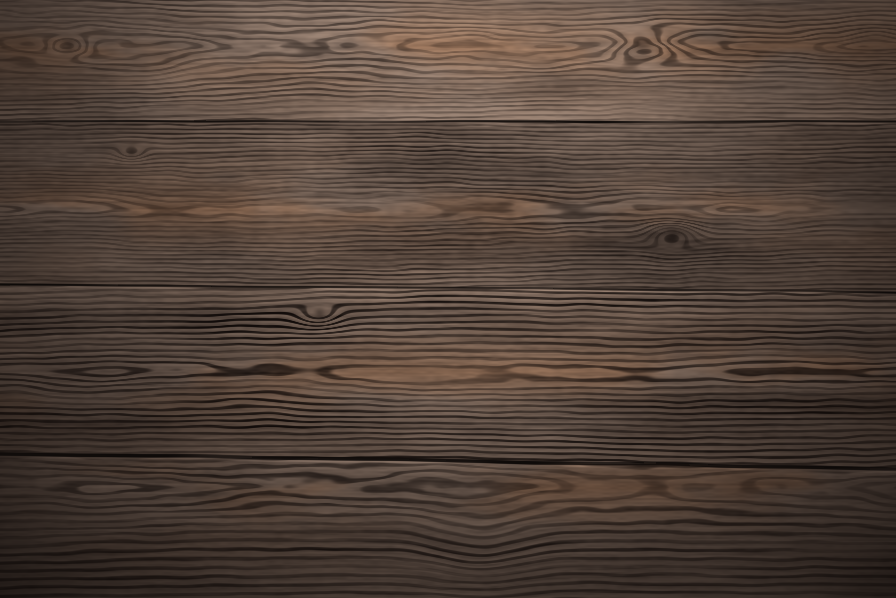
A WebGL 2 fragment shader for this texture:

```glsl
#version 300 es
precision highp float;

uniform vec2 u_resolution;
out vec4 outColor;

// Palette
const vec3 DARK = vec3(0.070, 0.048, 0.040);
const vec3 PALE = vec3(0.56, 0.475, 0.42);
const vec3 WARM_TINT = vec3(1.09, 0.98, 0.87);

// Seams from top to bottom, heights at the left and right edges
const vec3 SEAM_LEFT = vec3(0.798, 0.525, 0.242);
const vec3 SEAM_RIGHT = vec3(0.797, 0.511, 0.217);
const vec3 SEAM_WIDTH = vec3(0.0013, 0.0013, 0.0024);

// One component per plank, top to bottom
const vec4 HEART_HEIGHT = vec4(0.922, 0.650, 0.378, 0.185);
const vec4 RING_DENSITY = vec4(118.0, 132.0, 96.0, 70.0);
const vec4 RING_DEPTH = vec4(0.30, 0.27, 0.50, 0.46);
const vec4 PLANK_TONE = vec4(0.80, 0.64, 0.72, 0.78);
const vec4 FIGURE = vec4(0.080, 0.045, 0.050, 0.095);

// Knots: centre, radius, darkness
const int KNOT_COUNT = 5;
const vec4 KNOTS[KNOT_COUNT] = vec4[](
  vec4(0.115, 0.925, 0.028, 0.35), vec4(1.075, 0.925, 0.036, 0.30),
  vec4(0.220, 0.745, 0.018, 0.25), vec4(1.125, 0.605, 0.030, 0.40),
  vec4(0.535, 0.475, 0.025, 0.40));

// Sag in the lowest plank's grain: centre, then extent
const vec4 SAG = vec4(0.80, 0.08, 0.085, 0.085);
const float SAG_DEPTH = 0.024;

// Lamp pool
const vec2 LIGHT_CENTRE = vec2(0.5, 0.78);
const vec2 LIGHT_FALLOFF = vec2(2.9, 1.4);
const float LIGHT_PEAK = 1.16;
const float TAU = 6.28318;

float hash(vec2 p) {
  return fract(sin(dot(p, vec2(127.1, 311.7))) * 43758.5453);
}

float noise(vec2 p) {
  vec2 i = floor(p), f = fract(p);
  f = f * f * (3.0 - 2.0 * f);
  return mix(mix(hash(i), hash(i + vec2(1, 0)), f.x),
             mix(hash(i + vec2(0, 1)), hash(i + vec2(1, 1)), f.x), f.y);
}

float fbm(vec2 p) {
  float sum = 0.0, gain = 0.5;
  for (int i = 0; i < 4; i++) {
    sum += gain * noise(p);
    p = p * 2.03 + 17.3;
    gain *= 0.5;
  }
  return sum;
}

void main() {
  vec2 uv = gl_FragCoord.xy / u_resolution;
  vec2 p = gl_FragCoord.xy / u_resolution.y;
  float pixel = 1.0 / u_resolution.y;

  // Plank index, uneven seam gaps and chipped lower edges
  int plank = 0;
  float gap = 0.0, chip = 0.0;
  for (int i = 0; i < 3; i++) {
    float row = float(i) * 7.0;
    float d = p.y - mix(SEAM_LEFT[i], SEAM_RIGHT[i], uv.x);
    d -= 0.003 * (noise(vec2(p.x * 9.0, row)) - 0.5);
    if (d < 0.0) plank = i + 1;
    float open = 0.5 + 0.6 * noise(vec2(p.x * 8.0, row + 40.0));
    float width = SEAM_WIDTH[i];
    gap = max(gap, open * (1.0 - smoothstep(width - 0.5 * pixel, width + pixel, abs(d))));
    float worn = smoothstep(0.45, 0.75, noise(vec2(p.x * 7.0, row + 9.0)));
    chip += worn * (1.0 - smoothstep(0.0005, 0.002 + pixel, abs(d + width + 0.002)));
  }
  gap = min(gap, 1.0);
  vec2 seed = vec2(13.7, 5.3) * float(plank);

  // Grain bends around the knots and sags once
  vec2 s = (p - SAG.xy) / SAG.zw;
  float bend = SAG_DEPTH * exp(-dot(s, s)), ringLift = 0.0, core = 0.0;
  for (int i = 0; i < KNOT_COUNT; i++) {
    vec2 d = p - KNOTS[i].xy;
    float r = KNOTS[i].z;
    vec2 q = d / (r * vec2(1.9, 1.0));
    float pull = exp(-dot(q, q));
    bend -= d.y * pull * 0.65;
    ringLift += 0.85 * r * pull * pull;
    core += KNOTS[i].w * exp(-dot(d, d) / (r * r * 0.16));
  }

  // Growth field: straight at the edges, jagged figure along the heart
  float dy = p.y + bend - HEART_HEIGHT[plank];
  float nearHeart = exp(-abs(dy) * 19.0);
  float growth = sqrt(dy * dy + 0.00008) + ringLift;
  growth += FIGURE[plank] * nearHeart * (fbm(vec2(p.x * 3.6, p.y * 13.0) + seed) - 0.5);
  growth += 0.020 * (noise(vec2(p.x * 2.1, p.y * 3.0) + seed) - 0.5);
  growth += 0.004 * (noise(vec2(p.x * 19.0, p.y * 50.0) + seed) - 0.5);

  // Thin dark late-wood lines with a soft lit flank, broken along their length
  float phase = growth * RING_DENSITY[plank];
  float visible = 1.0 - smoothstep(0.45, 0.95, fwidth(phase));
  float ring = smoothstep(0.4, 0.95, 0.5 + 0.5 * sin(TAU * phase));
  float flank = 0.5 + 0.5 * sin(TAU * phase + 2.2);
  float presence = 0.3 + 1.05 * noise(vec2(p.x * 3.5, growth * 48.0) + seed);

  // Long bands, fibres and weathered patches
  float band = noise(vec2(p.x * 1.1, growth * 26.0) + seed) - 0.5;
  float fibre = noise(vec2(p.x * 11.0, (p.y + bend) * 290.0)) - 0.5;
  float speck = noise(vec2(p.x * 75.0, p.y * 310.0)) - 0.5;
  float patches = fbm(p * vec2(3.0, 8.0) + seed + 30.0) - 0.47;

  float wood = PLANK_TONE[plank] + 0.26 * band + 0.20 * fibre + 0.10 * speck;
  wood += 0.42 * patches + 0.06 * nearHeart;
  wood += visible * presence * (0.10 * flank - RING_DEPTH[plank] * ring);
  wood = wood * (1.0 - min(core, 0.8)) + 0.28 * chip;

  // Lamp pool, then colour from tone
  vec2 away = uv - LIGHT_CENTRE;
  float light = LIGHT_PEAK * exp(-dot(away * away, LIGHT_FALLOFF));
  float tone = clamp(wood * light, 0.0, 1.1) * (1.0 - 0.9 * gap);
  float warmth = nearHeart * smoothstep(0.35, 0.65, fbm(p * vec2(4.0, 14.0) + seed));
  vec3 color = mix(DARK, PALE, tone) * mix(vec3(1.0), WARM_TINT, warmth);
  color *= (1.0 - 0.4 * gap) * mix(0.72, 1.0, smoothstep(0.0, 0.5, light));

  outColor = vec4(color, 1.0);
}
```
